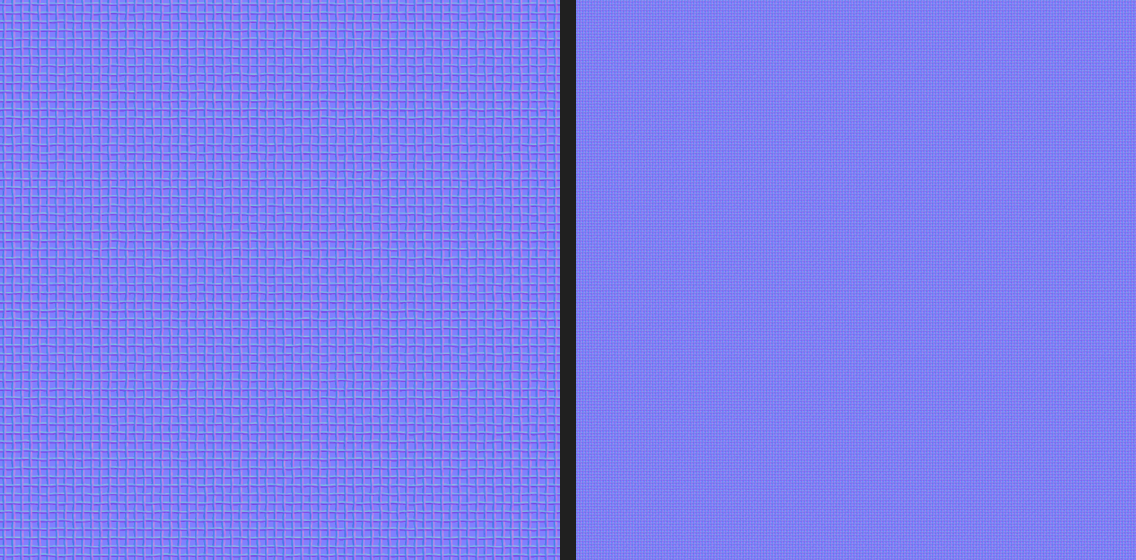
Left, the tile; right, the same tile 3 across and 3 down.
Reproduce this texture map procedurally as a Shadertoy shader.

```glsl
// Tangent-space normal map of an open woven mesh: 64 by 64 thin round threads.
// Each thread wanders slightly with periodic gradient noise and passes over and
// under its neighbours; the higher thread's slope is softened into a colour.

const float PI = 3.14159265;
const float THREADS = 64.0;   // even, so that the weave wraps
const float SOFTNESS = 0.19;  // filter width in cells
const int SAMPLES = 4;        // filter samples along each axis

float hash(vec2 p) {
    uvec2 q = uvec2(ivec2(p)) * uvec2(1597u, 3812u);
    uint n = (q.x ^ (q.y + 7919u)) * 747796u + 28913u;
    n = (n ^ (n >> 15)) * 739391u;
    n = (n ^ (n >> 13)) * 668265u;
    return float((n ^ (n >> 16)) & 65535u) / 65535.0;
}

// Dot product of a random unit gradient with the offset from its lattice point
float gradientDot(vec2 cell, vec2 offset, vec2 period) {
    float angle = 2.0 * PI * hash(mod(cell, period));
    return dot(vec2(cos(angle), sin(angle)), offset);
}

// Gradient noise that repeats after a whole number of lattice cells
float gradientNoise(vec2 p, vec2 period) {
    vec2 i = floor(p), f = p - i;
    vec2 u = f * f * f * (f * (f * 6.0 - 15.0) + 10.0);
    vec2 e = vec2(0.0, 1.0);
    float low = mix(gradientDot(i, f, period),
                    gradientDot(i + e.yx, f - e.yx, period), u.x);
    float high = mix(gradientDot(i + e.xy, f - e.xy, period),
                     gradientDot(i + e.yy, f - e.yy, period), u.x);
    return mix(low, high, u.y);
}

// p.x runs across the threads, p.y along them.
// Returns height, slope across and slope along; zero between threads.
vec3 threadSurface(vec2 p, float halfWidth, float steepness, float weave, float seed) {
    float id = floor(p.x);
    float wrappedId = mod(id, THREADS);
    float wander = 0.12 * gradientNoise(vec2(id + seed, p.y * 0.5),
                                        vec2(THREADS, THREADS * 0.5));
    float shift = 0.05 * (hash(vec2(wrappedId, seed)) - 0.5);
    float width = halfWidth * mix(0.94, 1.06, hash(vec2(wrappedId, seed + 70.0)));
    float t = (p.x - id - 0.5 - shift - wander) / width;
    if (abs(t) > 1.0) return vec3(0.0);

    // Alternate crossings rise and dip
    float side = weave * cos(PI * id);
    float phase = PI * (p.y - 0.5);
    float height = (1.0 - t * t) * (0.8 + 0.3 * side * cos(phase));
    return vec3(height, steepness * t, 0.08 * side * sin(phase));
}

vec3 meshNormal(vec2 p) {
    vec3 upright = threadSurface(p, 0.178, 1.15, 1.0, 11.0);
    vec3 level = threadSurface(p.yx, 0.148, 1.25, -1.0, 37.0);
    vec2 slope = upright.x > level.x ? upright.yz : level.zy;

    // Uneven fibres affect the threads, not the open holes
    float covered = step(0.001, max(upright.x, level.x));
    float fibre = gradientNoise(p * 3.0, vec2(THREADS * 3.0));
    slope *= 1.0 + 0.5 * fibre;
    slope += covered * 0.1 * fibre;
    return normalize(vec3(slope, 1.0));
}

void mainImage(out vec4 fragColor, in vec2 fragCoord) {
    // Average normals over a soft footprint, never narrower than a pixel
    vec2 cells = fragCoord / iResolution.xy * THREADS;
    vec2 footprint = max(vec2(SOFTNESS), THREADS / iResolution.xy);
    vec3 normal = vec3(0.0);
    for (int y = 0; y < SAMPLES; y++) {
        for (int x = 0; x < SAMPLES; x++) {
            vec2 jitter = (vec2(x, y) + 0.5) / float(SAMPLES) - 0.5;
            normal += meshNormal(cells + jitter * footprint);
        }
    }
    normal /= float(SAMPLES * SAMPLES);

    // The softened relief loses a little depth where the threads bend light
    normal.z -= 0.25 * (1.0 - normal.z);
    fragColor = vec4(normal * 0.5 + 0.5, 1.0);
}
```
